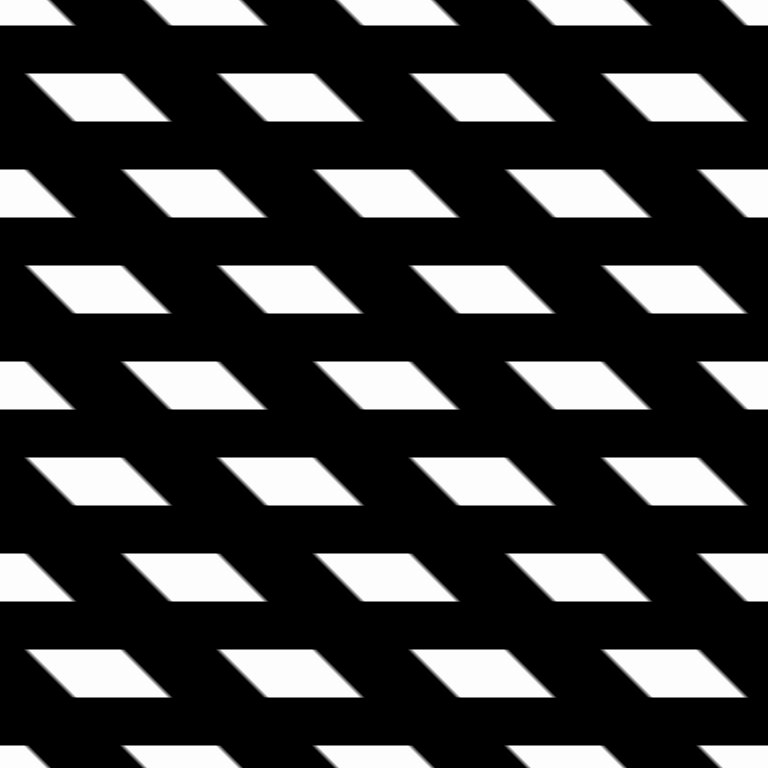
A WebGL 1 fragment shader for this pattern:

```glsl
precision highp float;
// White slanted parallelograms on black, 4 across and 8 rows down, with
// alternate rows shifted by half a repeat. Each row is sheared by 45 degrees,
// then cut out as a box with crisp level edges and softer slanted ones.

uniform vec2 u_resolution;

// Coverage of a band around zero, with a linear edge of the given width.
float band(float d, float halfSize, float edge) {
  return clamp(0.5 + (halfSize - abs(d)) / edge, 0.0, 1.0);
}

void main() {
  vec2 pixel = 1.0 / u_resolution;
  vec2 p = gl_FragCoord.xy * pixel + vec2(-0.003, 1.0 / 512.0);

  // Row number and height above the row's centre line
  float row = floor(p.y * 8.0 + 0.5);
  float dy = p.y - row / 8.0;

  // Shear, half-repeat shift of odd rows, then repeat across
  float sheared = p.x + dy - row / 8.0;
  float dx = (fract(sheared * 4.0 + 0.5) - 0.5) / 4.0;

  float slanted = band(dx, 1.0 / 16.0, max(0.0082, pixel.x));
  float level = band(dy, 1.0 / 32.0, pixel.y);

  gl_FragColor = vec4(vec3(0.994 * slanted * level), 1.0);
}
```
